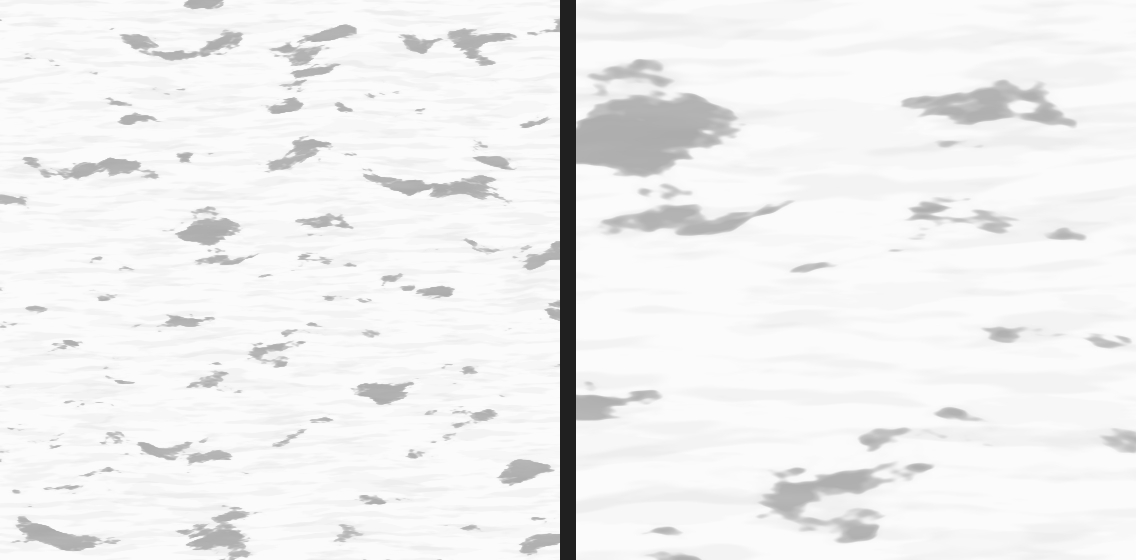
Left: the whole. Right: its middle third, enlarged.
Give the GLSL for this texture, as a three.js fragment shader.

```glsl
// White birch bark: faint horizontal fibres with ragged grey patches and flecks.
varying vec2 vUv;

#define PATCH_FREQ vec2(6.5, 18.0)
#define FLAKE_FREQ vec2(7.0, 38.0)
#define FIBRE_FREQ vec2(9.0, 85.0)
#define PATCH_LEVEL 0.355
#define PATCH_EDGE 0.035
#define BARK_WHITE 0.985
#define FIBRE_DEPTH 0.032
#define FLAKE_DEPTH 0.018
#define PATCH_CORE 0.695
#define PATCH_RIM 0.78

float hash(vec2 p) {
  vec3 q = fract(vec3(p.xyx) * 0.1031);
  q += dot(q, q.yzx + 33.33);
  return fract((q.x + q.y) * q.z);
}

// Slope of a randomly turned unit gradient at one lattice corner
float corner(vec2 cell, vec2 offset) {
  float angle = 6.2832 * hash(cell);
  return dot(vec2(cos(angle), sin(angle)), offset);
}

float gradientNoise(vec2 p) {
  vec2 i = floor(p);
  vec2 f = p - i;
  vec2 u = f * f * (3.0 - 2.0 * f);
  vec2 e = vec2(1.0, 0.0);
  float low = mix(corner(i, f), corner(i + e.xy, f - e.xy), u.x);
  float high = mix(corner(i + e.yx, f - e.yx), corner(i + e.xx, f - e.xx), u.x);
  return mix(low, high, u.y);
}

// Layered noise; each octave is turned to hide the lattice
float ragged(vec2 p, float gain) {
  mat2 turn = mat2(0.8, 0.6, -0.6, 0.8);
  float sum = 0.0;
  float weight = 1.0;
  for (int k = 0; k < 5; k++) {
    sum += weight * gradientNoise(p);
    p = turn * p * 2.03 + 17.3;
    weight *= gain;
  }
  return sum;
}

// Fibres keep their direction, so their octaves are not turned
float fibres(vec2 p) {
  return gradientNoise(p) + 0.5 * gradientNoise(p * vec2(2.3, 1.9) + 41.7)
       + 0.25 * gradientNoise(p * vec2(5.1, 2.7) + 73.1);
}

void main() {
  // Gentle waviness of the grain
  vec2 grain = vUv;
  grain.y += 0.012 * gradientNoise(vUv * vec2(4.0, 6.0) + 5.0)
           + 0.003 * gradientNoise(vUv * vec2(17.0, 25.0) + 9.0)
           - 0.02 * vUv.x;

  // Pale bark with thin fibres and broad, thin flakes
  float fibre = fibres(grain * FIBRE_FREQ + 120.0);
  float flake = ragged(grain * FLAKE_FREQ + 60.0, 0.5);
  float shade = BARK_WHITE;
  shade -= FIBRE_DEPTH * smoothstep(0.0, 0.36, fibre);
  shade -= FLAKE_DEPTH * smoothstep(0.14, 0.3, flake);

  // Grey patches, torn along the fibres
  vec2 bend = vec2(0.0, 0.025 * gradientNoise(vUv * vec2(8.0, 5.0) + 31.0));
  float field = ragged((grain + bend) * PATCH_FREQ + 200.0, 0.55) + 0.08 * fibre;
  float depth = field - PATCH_LEVEL;
  float cover = smoothstep(-PATCH_EDGE, PATCH_EDGE, depth);

  // Soft halo around patches, lighter rim, mottled core
  shade -= 0.015 * smoothstep(-0.14, 0.0, depth);
  float grey = mix(PATCH_RIM, PATCH_CORE, smoothstep(0.0, 0.11, depth));
  grey += 0.03 * flake + 0.02 * fibre;

  gl_FragColor = vec4(vec3(mix(shade, grey, cover)), 1.0);
}
```
